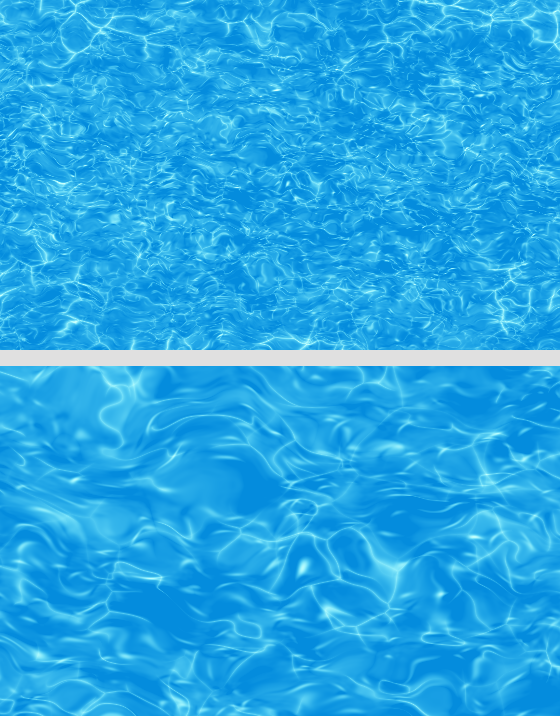
Top, the full canvas; bottom, a detail of the centre.
Write a WebGL 2 fragment shader that draws this texture.

```glsl
#version 300 es
precision highp float;
// Sunlit pool water: broken caustic nets, choppy flecks and small glints on blue.

uniform vec2 u_resolution;
out vec4 fragColor;

vec2 hash2(vec2 p) {
    vec3 q = fract(p.xyx * vec3(0.1031, 0.1030, 0.0973));
    q += dot(q, q.yzx + 33.33);
    return fract((q.xx + q.yz) * q.zy);
}

float noise(vec2 p) {
    vec2 cell = floor(p), f = fract(p);
    f = f * f * f * (f * (f * 6.0 - 15.0) + 10.0);
    float low = mix(hash2(cell).x, hash2(cell + vec2(1, 0)).x, f.x);
    float high = mix(hash2(cell + vec2(0, 1)).x, hash2(cell + vec2(1, 1)).x, f.x);
    return mix(low, high, f.y);
}

vec2 noise2(vec2 p) {
    return vec2(noise(p), noise(p + vec2(41.3, 17.9)));
}

float fbm(vec2 p) {
    float sum = 0.0, weight = 0.5;
    for (int i = 0; i < 4; i++) {
        sum += weight * noise(p);
        p = mat2(0.96, 0.28, -0.28, 0.96) * p * 2.03 + 11.7;
        weight *= 0.55;
    }
    return sum / 1.01;
}

// Gap between the two nearest cell centres: zero along the cell borders.
float borderGap(vec2 p) {
    vec2 cell = floor(p), f = fract(p);
    float nearest = 8.0, second = 8.0;
    for (int y = -1; y <= 1; y++) {
        for (int x = -1; x <= 1; x++) {
            vec2 offset = vec2(x, y);
            float d = length(offset + hash2(cell + offset) - f);
            second = min(second, max(nearest, d));
            nearest = min(nearest, d);
        }
    }
    return second - nearest;
}

// Thin bright filament with a soft halo.
float caustic(vec2 p) {
    float gap = borderGap(p);
    return 0.85 * exp(-gap * 16.0) + 0.15 * exp(-gap * 5.0);
}

// Short streaks along the middle contour of a noise field.
float streaks(vec2 p, float sharpness) {
    float ridge = 1.0 - abs(2.0 * noise(p) - 1.0);
    return pow(ridge, sharpness) * smoothstep(0.45, 0.75, noise(p * 0.9 + 73.0));
}

// One tapered dash per grid cell, tilted at random; a share of them is lit.
float dashes(vec2 p, float share) {
    vec2 cell = floor(p), seed = hash2(cell + 5.0);
    vec2 d = fract(p) - 0.35 - 0.3 * hash2(cell + 91.0);
    float angle = (seed.y - 0.5) * 1.6;
    d = mat2(cos(angle), -sin(angle), sin(angle), cos(angle)) * d;
    d.y += (seed.y - 0.4) * d.x * d.x * 2.0;
    d *= vec2(4.8, 9.0 + 5.0 * seed.y);
    return step(seed.x, share) * (0.4 + 0.6 * seed.y) * exp(-dot(d, d));
}

void main() {
    vec2 p = gl_FragCoord.xy / u_resolution.y;

    // Curl the surface at two scales.
    vec2 warped = p + 0.045 * (noise2(p * vec2(9.0, 12.0)) - 0.5)
                    + 0.020 * (noise2(p * vec2(26.0, 36.0) + 9.0) - 0.5);

    // Calm bands near the top and bottom, rough water between them.
    float calm = smoothstep(0.15, 0.50, abs(p.y - 0.5) + 0.5 * (fbm(p * 3.5) - 0.5));
    float chop = mix(1.0, 0.5, calm);

    // Broad shading and small wave facets, stretched sideways.
    float tone = 0.088 + 0.13 * (fbm(p * vec2(4.0, 6.0) + 3.0) - 0.5);
    tone += mix(0.34, 0.22, calm) * (fbm(warped * vec2(21.0, 42.0) + 21.0) - 0.5);

    // Large and small nets, broken up by patchy light.
    float largeLight = smoothstep(0.38, 0.85, noise(p * vec2(9.0, 14.0) + 57.0));
    float smallLight = smoothstep(0.42, 0.85, noise(p * vec2(17.0, 26.0) + 29.0));
    tone += mix(0.14, 0.58, calm) * largeLight * caustic(warped * vec2(10.0, 16.0));
    tone += 0.30 * smallLight * caustic(warped * vec2(19.0, 32.0) + 13.0);

    // Curved streaks on the chop.
    vec2 slanted = warped + vec2(0.0, 0.25 * warped.x);
    tone += 0.30 * chop * streaks(slanted * vec2(32.0, 70.0), 7.0);
    tone -= 0.09 * chop * streaks(warped * vec2(26.0, 54.0) + 37.0, 4.0);

    // Layers of scattered dashes, light and dark, each on its own tilted grid.
    for (int i = 0; i < 4; i++) {
        float layer = float(i), tilt = 0.35 * sin(layer * 2.3 + 0.6);
        vec2 q = mat2(cos(tilt), sin(tilt), -sin(tilt), cos(tilt)) * warped;
        q = q * vec2(21.0, 36.0) * (1.0 + 0.17 * layer) + 17.3 * layer;
        tone += 0.36 * chop * dashes(q, 0.38);
        tone -= 0.13 * chop * dashes(q * 0.85 + 50.0, 0.45);
    }

    // Sparse white glints.
    tone += 0.75 * dashes(warped * vec2(24.0, 30.0) + 7.0, 0.035);

    // Deep azure through cyan to near white.
    tone = clamp(tone, 0.015, 0.92);
    vec3 colour = vec3(tone,
                       0.535 + tone * (0.95 - 0.45 * tone),
                       0.862 + tone * (0.35 - 0.24 * tone));
    fragColor = vec4(clamp(colour, 0.0, 1.0), 1.0);
}
```
